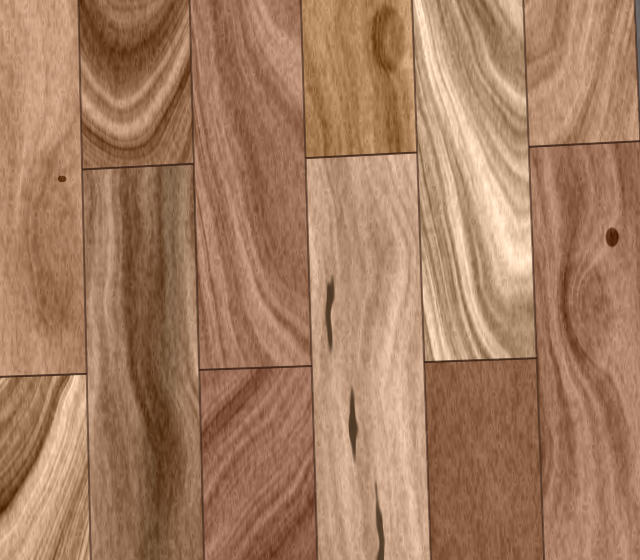
A Shadertoy shader for this texture:

```glsl
// Hardwood floor: six leaning columns of staggered boards, each cut in two by a joint.
// Every board has a tone and a grain field whose level lines are straight, arched or
// swooping; layered noise along that field gives bands, then knots, streaks and seams.

float hash(vec2 p) {
    return fract(sin(dot(p, vec2(12.9898, 78.233))) * 43758.5453);
}

float noise(vec2 p) {
    vec2 i = floor(p), f = fract(p);
    f = f * f * (3.0 - 2.0 * f);
    return mix(mix(hash(i), hash(i + vec2(1, 0)), f.x),
               mix(hash(i + vec2(0, 1)), hash(i + vec2(1, 1)), f.x), f.y);
}

// Mean colour of each board: lower then upper, column by column
const vec3 boardTone[12] = vec3[12](
    vec3(.71, .56, .43), vec3(.75, .58, .46), vec3(.61, .46, .35), vec3(.58, .42, .30),
    vec3(.54, .36, .27), vec3(.64, .47, .37), vec3(.79, .64, .53), vec3(.70, .53, .37),
    vec3(.57, .40, .29), vec3(.79, .66, .54), vec3(.65, .48, .38), vec3(.66, .50, .38));

// Grain field a*x + b*x*x + d*y in xyz, band contrast in w
const vec4 boardGrain[12] = vec4[12](
    vec4(-.5, -.9, .6, .85), vec4(.7, 0, .05, .35), vec4(1, 0, .03, .6), vec4(1.6, -2, .9, .6),
    vec4(-.7, -.35, .7, .45), vec4(2.3, -1, .35, .5), vec4(1, 0, .02, .5), vec4(1, 0, .05, .5),
    vec4(.6, -.6, .15, .25), vec4(2.2, -1, .36, .95), vec4(.9, 0, .1, .45), vec4(-.7, -.6, .5, .6));

// Ovals and knots: centre in xy, radii in zw, in board widths
const vec4 eyes[5] = vec4[5](
    vec4(.66, 2.75, .33, .80), vec4(.82, 3.38, .04, .03), vec4(3.77, 4.64, .15, .28),
    vec4(5.43, 2.25, .27, .50), vec4(5.71, 2.87, .06, .09));

void mainImage(out vec4 fragColor, in vec2 fragCoord) {
    vec2 uv = fragCoord / iResolution.xy;
    float px = 4.97 / iResolution.y;

    // Board coordinates, one unit per board width; columns fan out slightly downward
    vec2 p = vec2((uv.x - mix(.1419, .1224, uv.y)) / mix(.1771, .1738, uv.y) + 1.0,
                  uv.y * 4.97);
    float column = floor(p.x);
    float x = p.x - column;
    float joint = mod(column, 2.0) < .5 ? .3254 + .007 * p.x : .6873 + .0101 * p.x;
    float jointDist = p.y - joint * 4.97;
    int board = int(min(column, 5.0)) * 2 + (jointDist > 0.0 ? 1 : 0);
    vec2 seed = vec2(17.3, 9.1) * float(board);

    // Grain field with a broad and a fine wander
    vec4 grain = boardGrain[board];
    float wander = noise(p * vec2(1.6, .9) + seed) - .5;
    float ripple = noise(p * vec2(6, 3) + seed) - .5;
    float g = grain.x * x + grain.y * x * x + grain.z * p.y + .3 * wander + .05 * ripple;

    // Ovals bend the grain around themselves and darken their core
    float shade = 0.0;
    for (int i = 0; i < 5; i++) {
        vec4 eye = eyes[i];
        if (floor(eye.x) != column) continue;
        vec2 q = (p - eye.xy) / eye.zw + .4 * vec2(wander, ripple);
        float bump = exp(-dot(q, q));
        g += 1.4 * eye.z * bump;
        shade += min(.3, .025 / eye.z) * smoothstep(.28, .5, bump);
    }

    // Bands along the grain, from broad to thin
    float bands = .45 * noise(vec2(g * 5.0, p.y * .4) + seed)
                + .33 * noise(vec2(g * 13.0, p.y * .6) + seed)
                + .22 * noise(vec2(g * 32.0, p.y * 1.2) + seed) - .5;
    vec3 color = boardTone[board] + grain.w * bands - shade;

    // Short upright pores and a soft mottling
    float pores = noise(vec2(x * 42.0 + 3.0 * ripple, p.y * 13.0) + seed);
    float flecks = noise(vec2(x * 75.0, p.y * 24.0) + seed);
    color += .11 * (pores - .5) + .09 * (flecks - .5) + .07 * wander;
    color -= .12 * smoothstep(.72, .95, pores) * smoothstep(.3, .7, flecks);

    // Olive heartwood in the second column's lower board
    if (board == 2) {
        float heart = (x - .6 - .05 * p.y - .12 * wander) / .15;
        color -= vec3(.22, .17, .16) * exp(-heart * heart) * (.6 + 1.2 * bands);
    }

    // Black mineral streaks in the fourth column's lower board
    if (board == 6) {
        for (int i = 0; i < 3; i++) {
            vec2 center = vec2(3.17, 2.2) + vec2(.19, -.98) * float(i);
            vec2 q = (p - center + vec2(.06 * ripple, 0)) / vec2(.05, .42);
            float streak = exp(-dot(q, q)) + .7 * noise(vec2(x * 28.0, p.y * 6.0)) - .5;
            color = mix(color, vec3(.22, .15, .08), .8 * smoothstep(.25, .65, streak));
        }
    }

    // Bare grey floor past the last column
    if (column > 5.5) color = vec3(.42, .40, .40) + .06 * (flecks - .5);

    // Seams between columns and joints across them
    float seam = min(x, 1.0 - x);
    color = mix(color, vec3(.25, .15, .10), .65 * (1.0 - smoothstep(.003, .006 + px, seam)));
    float cut = column > 5.5 ? 1.0 : abs(jointDist);
    color = mix(color, vec3(.20, .11, .07), .8 * (1.0 - smoothstep(.003, .006 + px, cut)));

    fragColor = vec4(clamp(color, 0.0, 1.0), 1.0);
}
```
